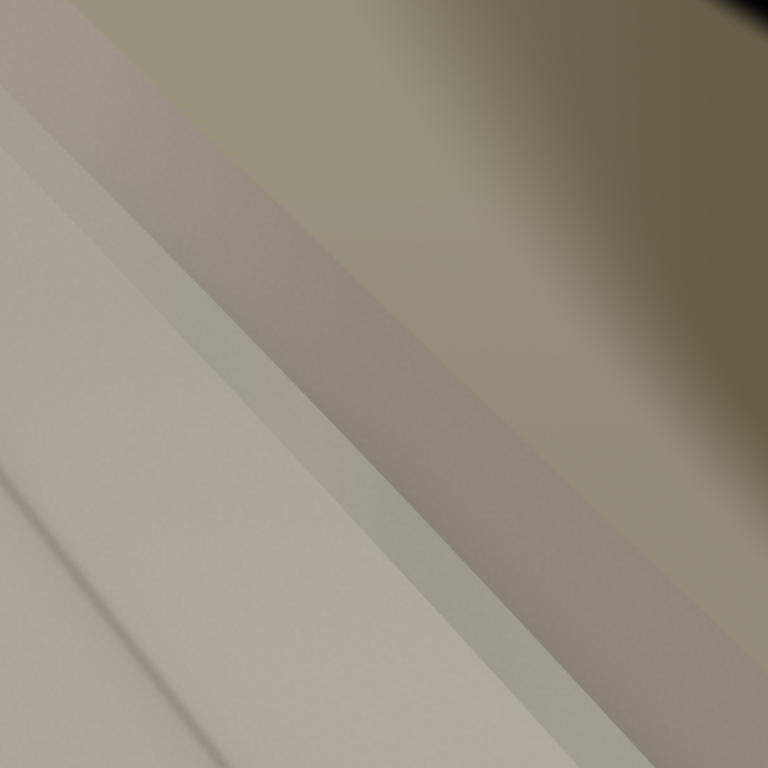
Reproduce this background procedurally as a WebGL 2 fragment shader.

```glsl
#version 300 es
precision highp float;

uniform vec2 u_resolution;
out vec4 fragColor;

// Colours
const vec3 PANEL_TOP = vec3(0.665, 0.640, 0.590);
const vec3 PANEL_BOTTOM = vec3(0.690, 0.665, 0.612);
const vec3 LOWER_PANEL = vec3(0.680, 0.647, 0.602);
const vec3 STRIP_WARM = vec3(0.645, 0.617, 0.567);
const vec3 STRIP_COOL = vec3(0.607, 0.604, 0.553);
const vec3 BAND_LIGHT = vec3(0.628, 0.595, 0.545);
const vec3 BAND_DARK = vec3(0.563, 0.530, 0.477);
const vec3 WALL_OLIVE = vec3(0.600, 0.575, 0.490);
const vec3 WALL_WARM = vec3(0.578, 0.544, 0.474);
const vec3 SHADE_NEAR = vec3(0.445, 0.415, 0.332);
const vec3 SHADE_FAR = vec3(0.400, 0.367, 0.275);

// Edges: height at the left, slope, bow, far root of the bow
const vec4 WALL_EDGE = vec4(1.088, -0.963, -0.020, 1.0);
const vec4 BAND_EDGE = vec4(0.889, -1.042, 0.060, 0.853);
const vec4 STRIP_EDGE = vec4(0.811, -1.074, 0.045, 0.755);
const vec4 GROOVE_EDGE = vec4(0.381, -1.300, 0.0, 1.0);

// Finish
const float EDGE_SOFTNESS = 0.0015;
const float GROOVE_WIDTH = 0.009;
const float GROOVE_DEPTH = 0.11;
const float GRAIN_SCALE = 150.0;
const float GRAIN_AMOUNT = 0.012;

// Approximate signed distance, positive to the upper right
float edgeDistance(vec2 p, vec4 e) {
  float height = e.x + e.y * p.x + e.z * p.x * (e.w - p.x);
  return (p.y - height) / sqrt(1.0 + e.y * e.y);
}

float cover(float d, float softness) {
  return smoothstep(-softness, softness, d);
}

vec2 hash2(vec2 p) {
  vec2 q = vec2(dot(p, vec2(127.1, 311.7)), dot(p, vec2(269.5, 183.3)));
  return fract(sin(q) * 43758.5);
}

// Distance to the nearest scattered cell point
float cellNoise(vec2 p) {
  vec2 cell = floor(p);
  float nearest = 2.0;
  for (int y = -1; y <= 1; y++) {
    for (int x = -1; x <= 1; x++) {
      vec2 c = cell + vec2(x, y);
      nearest = min(nearest, length(c + hash2(c) - p));
    }
  }
  return nearest;
}

// Blurred wall shadow with a black far corner
vec3 wallColor(vec2 p) {
  vec3 color = mix(WALL_OLIVE, WALL_WARM, smoothstep(0.9, 0.4, p.y));
  float height = 1.0 - 1.444 * (p.x - 0.55) - 0.8 * (p.x - 0.55) * (1.0 - p.x);
  float d = (p.y - height) / 1.756;
  float blur = mix(0.065, 0.145, smoothstep(0.4, 1.0, p.y));
  vec3 shade = mix(SHADE_NEAR, SHADE_FAR, smoothstep(0.55, 1.0, p.x));
  color = mix(color, shade, cover(d, blur));
  float corner = dot(p - vec2(1.0), vec2(0.52, 0.854));
  return color * (1.0 - smoothstep(-0.055, -0.005, corner));
}

// Matte band, darker along its lower edge
vec3 bandColor(vec2 p, float d) {
  vec3 color = mix(BAND_LIGHT, BAND_DARK, smoothstep(0.0, 0.55, p.x));
  float crease = exp(-max(d, 0.0) / 0.035);
  return color * (1.0 - 0.05 * crease * smoothstep(0.0, 0.3, p.x));
}

vec3 stripColor(vec2 p) {
  float cool = smoothstep(0.40, 0.56, p.x);
  cool += 0.45 * exp(-pow((p.x - 0.28) / 0.08, 2.0));
  vec3 color = mix(STRIP_WARM, STRIP_COOL, min(cool, 1.0));
  return color + 0.018 * smoothstep(0.55, 0.85, p.x);
}

// Pale panel split by a soft groove
vec3 panelColor(vec2 p) {
  vec3 color = mix(PANEL_BOTTOM, PANEL_TOP, smoothstep(0.1, 0.65, p.y));
  float d = edgeDistance(p, GROOVE_EDGE);
  color = mix(LOWER_PANEL, color, cover(d, 0.02));
  float line = exp(-pow(d / GROOVE_WIDTH, 2.0));
  float halo = exp(-abs(d) / 0.035);
  return color * (1.0 - GROOVE_DEPTH * line - 0.035 * halo);
}

void main() {
  vec2 p = gl_FragCoord.xy / u_resolution;
  float soft = max(EDGE_SOFTNESS, 0.75 / min(u_resolution.x, u_resolution.y));
  float wallD = edgeDistance(p, WALL_EDGE);
  float bandD = edgeDistance(p, BAND_EDGE);
  float stripD = edgeDistance(p, STRIP_EDGE);

  // Layers from lower left to upper right
  vec3 color = panelColor(p);
  color = mix(color, stripColor(p), cover(stripD, soft));
  color = mix(color, bandColor(p, bandD), cover(bandD, soft));
  float wallMask = cover(wallD, soft * 1.6);
  color = mix(color, wallColor(p), wallMask);

  // Fine grain on the matte surfaces
  float grain = cellNoise(p * GRAIN_SCALE) - 0.5;
  color += grain * GRAIN_AMOUNT * (1.0 - 0.85 * wallMask);
  fragColor = vec4(clamp(color, 0.0, 1.0), 1.0);
}
```
